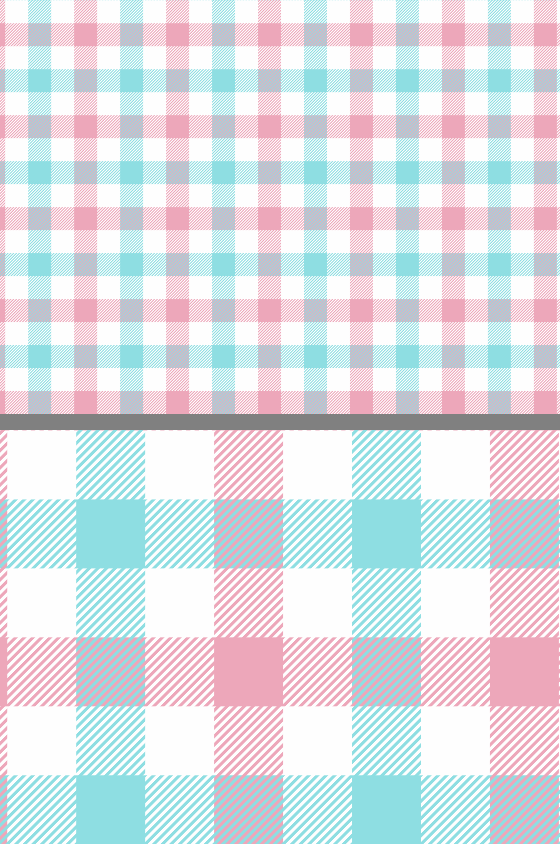
Top: the whole. Bottom: its middle third, enlarged.
Write a WebGL 2 fragment shader that draws this pattern.

```glsl
#version 300 es
precision highp float;

#define CELLS_DOWN 18.01
#define COLUMN_SHIFT 1.225
#define ROW_SHIFT 0.0
#define TWILL_PER_CELL 8.0
#define TWILL_PHASE 0.0
#define WARP_SHARE 0.5
#define WHITE vec3(0.996)
#define PINK vec3(0.929, 0.655, 0.729)
#define TEAL vec3(0.557, 0.871, 0.886)

uniform vec2 u_resolution;
out vec4 outColor;

// Coverage of a one-cell band that recurs every four cells
float band(float position, float center, float pixel) {
    float distanceToCenter = abs(mod(position - center + 2.0, 4.0) - 2.0);
    return clamp(0.5 + (0.5 - distanceToCenter) / pixel, 0.0, 1.0);
}

// Thread colour: two dyed bands separated by white ones
vec3 threadColor(float position, float tealCenter, float pinkCenter, float pixel) {
    vec3 color = mix(WHITE, TEAL, band(position, tealCenter, pixel));
    return mix(color, PINK, band(position, pinkCenter, pixel));
}

// Share of warp showing on the rising diagonal twill
float twill(vec2 cell, float pixel) {
    float phase = (cell.x - cell.y) * TWILL_PER_CELL + TWILL_PHASE;
    float distanceToCenter = abs(fract(phase) - 0.5);
    float blur = min(pixel * TWILL_PER_CELL, 0.5);
    return clamp(0.5 + (0.5 * WARP_SHARE - distanceToCenter) / blur, 0.0, 1.0);
}

void main() {
    float pixel = CELLS_DOWN / u_resolution.y;
    vec2 cell = gl_FragCoord.xy * pixel - vec2(COLUMN_SHIFT, ROW_SHIFT);

    // Vertical warp and horizontal weft alternate along the twill
    vec3 warp = threadColor(cell.x, 0.5, 2.5, pixel);
    vec3 weft = threadColor(cell.y, 2.5, 0.5, pixel);
    outColor = vec4(mix(weft, warp, twill(cell, pixel)), 1.0);
}
```
